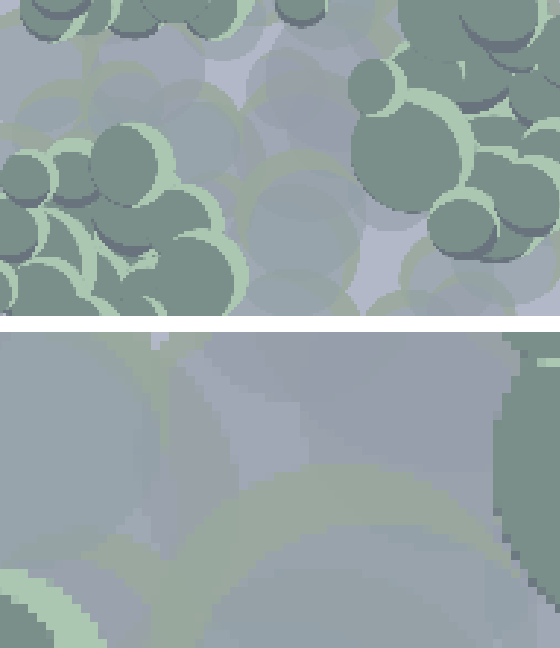
Top: the whole. Bottom: its middle third, enlarged.
Write a Shadertoy shader that draws this pattern.

```glsl
const vec3 SKY = vec3(0.70, 0.72, 0.78);
const vec3 HAZE = vec3(0.575, 0.63, 0.655);
const vec3 HAZE_VIOLET = vec3(0.59, 0.61, 0.67);
const vec3 HAZE_RIM = vec3(0.61, 0.67, 0.60);
const vec3 BODY = vec3(0.48, 0.56, 0.54);
const vec3 LIGHT = vec3(0.67, 0.78, 0.70);
const vec3 SHADE = vec3(0.41, 0.45, 0.49);

const float ROWS = 108.0;
const float SOFT = 0.0015;
const float GOLDEN_ANGLE = 2.39996;

float hash(float n) {
    return fract(sin(n * 127.1) * 43758.5);
}

vec2 polar(float angle) {
    return vec2(cos(angle), sin(angle));
}

// Coverage of a disc with a narrow soft edge
float disc(vec2 p, float radius) {
    return 1.0 - smoothstep(-SOFT, SOFT, length(p) - radius);
}

// Part of a disc left over after a shifted copy is cut away
float crescent(vec2 p, float radius, float angle, float shift) {
    return disc(p, radius) * (1.0 - disc(p + polar(angle) * shift * radius, radius));
}

// Even spiral scatter inside an ellipse, slightly jittered
vec2 scatter(float i, float count, vec2 center, vec2 spread, float seed) {
    float angle = i * GOLDEN_ANGLE + seed;
    vec2 jitter = vec2(hash(i + seed), hash(i + seed + 50.3)) - 0.5;
    return center + spread * (sqrt((i + 0.5) / count) * polar(angle) + 0.25 * jitter);
}

// Distant translucent puffs
vec3 paintHaze(vec3 color, vec2 p, float aspect) {
    const int COUNT = 44;
    for (int k = 0; k < COUNT; k++) {
        float i = float(k);
        vec2 center = scatter(i * 17.0 - 44.0 * floor(i * 17.0 / 44.0), 44.0,
                              vec2(0.5 * aspect, 0.5), vec2(0.62 * aspect, 0.68), 3.7);
        float radius = mix(0.12, 0.25, hash(i + 11.2));
        float angle = mix(-0.4, 2.2, hash(i + 23.9));
        vec2 q = p - center;
        vec3 tint = mix(HAZE, HAZE_VIOLET, 0.6 * step(0.75, hash(i + 37.1)));
        color = mix(color, tint, 0.62 * disc(q, radius));
        color = mix(color, HAZE_RIM, 0.65 * crescent(q, radius, angle, 0.35));
    }
    return color;
}

// One solid puff: body, shadow below, bright rim toward the light
vec3 paintPuff(vec3 color, vec2 q, float radius, float id) {
    float lightAngle = mix(-0.2, 1.4, hash(id + 4.1));
    float shadeAngle = mix(-2.3, -0.6, hash(id + 8.6));
    float lightShift = mix(0.25, 0.45, hash(id + 15.4));
    float shadeShift = mix(0.0, 0.32, hash(id + 19.8));
    color = mix(color, BODY, disc(q, radius));
    color = mix(color, SHADE, crescent(q, radius, shadeAngle, shadeShift));
    return mix(color, LIGHT, crescent(q, radius, lightAngle, lightShift));
}

// A heap of solid puffs, large in the middle and smaller outside
vec3 paintHeap(vec3 color, vec2 p, vec2 center, vec2 spread, int count, vec2 sizes, float seed) {
    for (int k = 0; k < count; k++) {
        float i = float(k);
        float id = i + seed;
        vec2 spot = scatter(i, float(count), center, spread, seed);
        float size = 0.6 * hash(id + 31.7) + 0.4 * (1.0 - i / float(count));
        color = paintPuff(color, p - spot, mix(sizes.x, sizes.y, size), id);
    }
    return color;
}

void mainImage(out vec4 fragColor, in vec2 fragCoord) {
    float aspect = iResolution.x / iResolution.y;

    // Snap to coarse square cells
    vec2 p = (floor(fragCoord / iResolution.y * ROWS) + 0.5) / ROWS;

    vec3 color = paintHaze(SKY, p, aspect);

    // Three heaps: along the top, at the right, at the lower left
    color = paintHeap(color, p, vec2(0.28 * aspect, 1.0), vec2(0.26 * aspect, 0.06),
                      8, vec2(0.06, 0.15), 61.0);
    color = paintHeap(color, p, vec2(0.86 * aspect, 0.64), vec2(0.19 * aspect, 0.38),
                      17, vec2(0.06, 0.24), 7.0);
    color = paintHeap(color, p, vec2(0.17 * aspect, 0.22), vec2(0.22 * aspect, 0.31),
                      17, vec2(0.06, 0.21), 29.0);

    fragColor = vec4(color, 1.0);
}
```
